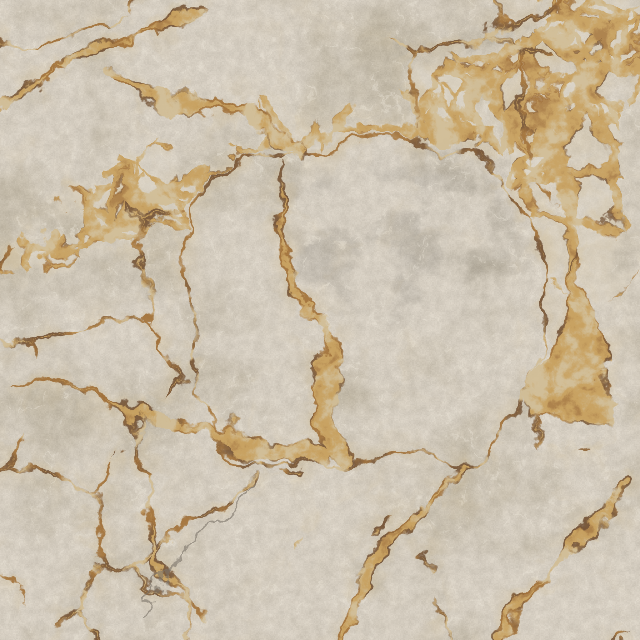
Give the GLSL for this texture, as a three.js fragment shader.

```glsl
varying vec2 vUv;

const vec3 PALE_STONE = vec3(0.835, 0.805, 0.755);
const vec3 GREIGE = vec3(0.755, 0.72, 0.65);
const vec3 CHALK = vec3(0.875, 0.85, 0.80);
const vec3 CREAM = vec3(0.82, 0.74, 0.58);
const vec3 OCHRE = vec3(0.78, 0.62, 0.35);
const vec3 RUST = vec3(0.62, 0.43, 0.22);
const vec3 UMBER = vec3(0.42, 0.30, 0.21);

vec2 hash2(vec2 p) {
  vec3 h = fract(p.xyx * vec3(0.1031, 0.1030, 0.0973));
  h += dot(h, h.yzx + 33.33);
  return fract((h.xx + h.yz) * h.zy);
}

// Layered, rotated sines, centred on one half
float sineNoise(vec2 p) {
  float sum = 0.0;
  float amp = 0.5;
  for (int i = 0; i < 6; i++) {
    p = mat2(0.8, 0.6, -0.6, 0.8) * p * 1.8 + vec2(1.7, 4.1);
    sum += amp * sin(p.x + 1.2 * sin(p.y * 0.7)) * sin(p.y + 1.2 * sin(p.x * 0.8));
    amp *= 0.57;
  }
  return 0.5 + 0.8 * sum;
}

vec2 sineNoise2(vec2 p) {
  return vec2(sineNoise(p), sineNoise(p + 23.0)) - 0.5;
}

// Cellular noise: x = distance to the cell border, y = cell random
vec2 cells(vec2 p) {
  vec2 base = floor(p);
  vec2 f = fract(p);
  vec2 nearCell = vec2(0.0);
  vec2 nearOffset = vec2(8.0);
  for (int j = -1; j <= 1; j++)
    for (int i = -1; i <= 1; i++) {
      vec2 g = vec2(float(i), float(j));
      vec2 r = g + hash2(base + g) - f;
      if (dot(r, r) < dot(nearOffset, nearOffset)) { nearOffset = r; nearCell = g; }
    }
  float border = 8.0;
  for (int j = -2; j <= 2; j++)
    for (int i = -2; i <= 2; i++) {
      vec2 g = nearCell + vec2(float(i), float(j));
      vec2 r = g + hash2(base + g) - f;
      vec2 across = r - nearOffset;
      if (dot(across, across) > 0.0001)
        border = min(border, dot(0.5 * (nearOffset + r), normalize(across)));
    }
  return vec2(border, hash2(base + nearCell + 57.0).x);
}

// Tapered seam from a to b
float seam(vec2 p, vec2 a, vec2 b, float widthA, float widthB, float swell) {
  vec2 ab = b - a;
  float t = clamp(dot(p - a, ab) / dot(ab, ab), 0.0, 1.0);
  return length(p - a - ab * t) - mix(widthA, widthB, t) * swell;
}

float roundBox(vec2 p, vec2 halfSize, float radius) {
  vec2 d = abs(p) - halfSize + radius;
  return length(max(d, 0.0)) + min(max(d.x, d.y), 0.0) - radius;
}

float band(float dist, float width) {
  return 1.0 - smoothstep(0.55 * width, width, dist);
}

float line(float dist, float width) {
  return 1.0 - smoothstep(0.3 * width, width, abs(dist));
}

void main() {
  vec2 p = vUv;
  vec2 q = p + 0.05 * sineNoise2(p * 7.0) + 0.012 * sineNoise2(p * 40.0);
  float cloud = sineNoise(p * 5.0 + 9.0);
  float blotch = sineNoise(p * 16.0 + 4.0);
  float speckle = sineNoise(p * 75.0);
  float swell = 0.35 + 1.3 * clamp(blotch, 0.0, 1.0);

  // Clouded stone with chalky crazing and fine grain
  vec3 color = mix(PALE_STONE, GREIGE, smoothstep(0.35, 1.05, 0.6 * cloud + 0.4 * blotch));
  float smoke = band(length((p - vec2(0.62, 0.63)) * vec2(0.8, 1.2)), 0.2);
  color *= 1.0 - 0.09 * smoke * smoothstep(0.3, 0.8, blotch);
  float crazing = line(sineNoise(q * 11.0) - 0.5, 0.035) * smoothstep(0.4, 0.7, speckle);
  color = mix(color, CHALK, 0.45 * crazing);
  color += 0.045 * (speckle - 0.5) + 0.03 * (hash2(floor(p * 512.0)).x - 0.5);

  // Large clast and the rubble bands around it
  float clast = roundBox(q - vec2(0.565, 0.53), vec2(0.275, 0.245), 0.17);
  float outside = smoothstep(-0.002, 0.012, clast);
  float ragged = 0.1 * (cloud - 0.5) + 0.06 * (blotch - 0.5);
  float diagonal = band(abs(q.y - 0.6 - 0.33 * q.x) + ragged, 0.075 + 0.04 * q.x);
  float column = band(abs(q.x - 0.91) + ragged, 0.09) * smoothstep(0.5, 0.62, q.y);
  float rubble = max(diagonal, column) * outside;

  // Seams, the clast outline and a sparse network
  float vein = abs(clast) - 0.0018 * swell;
  vein = min(vein, seam(q, vec2(0.42, 0.76), vec2(0.53, 0.31), 0.0, 0.02, swell));
  vein = min(vein, seam(q, vec2(0.71, 0.29), vec2(0.53, 0.01), 0.004, 0.012, swell));
  vein = min(vein, seam(q, vec2(0.21, 0.35), vec2(0.31, 0.0), 0.002, 0.006, swell));
  vein = min(vein, seam(q, vec2(0.0, 0.83), vec2(0.31, 0.98), 0.004, 0.009, swell));
  vein = min(vein, seam(q, vec2(0.21, 0.86), vec2(0.47, 0.79), 0.008, 0.014, swell));
  vein = min(vein, seam(q, vec2(0.0, 0.4), vec2(0.5, 0.30), 0.001, 0.013, swell));
  vein = min(vein, seam(q, vec2(0.98, 0.26), vec2(0.8, 0.0), 0.006, 0.009, swell));
  float wedge = seam(q, vec2(0.91, 0.6), vec2(0.89, 0.37), 0.002, 0.068, 1.0);
  vein = min(vein, max(wedge, 0.345 - q.y));
  float present = smoothstep(0.42, 0.68, sineNoise(p * 4.0 + 31.0)) * outside;
  float network = cells(q * 4.5 + 3.0).x / 4.5 - 0.0025 * swell;
  vein = min(vein, network + 0.02 * (1.0 - present));

  // Chips of two sizes set in the matrix
  vec2 chip = cells(q * 14.0);
  float chipEdge = chip.x / 14.0;
  if (chip.y > 0.6) chipEdge = min(chipEdge, cells(q * 32.0).x / 32.0 + 0.002);
  float gap = mix(-0.004, 0.009 * swell, rubble);
  float matrix = 1.0 - smoothstep(gap - 0.0015, gap + 0.0015, chipEdge);
  color = mix(color, CHALK, 0.6 * chip.y * rubble);

  // Mineral fill, warm halos and rusty rims
  float stain = sineNoise(q * 24.0 + 12.0);
  float grit = 0.7 * stain + 0.3 * speckle;
  vec3 fill = mix(CREAM, OCHRE, smoothstep(0.2, 0.6, grit));
  fill = mix(fill, RUST, 0.75 * smoothstep(0.62, 0.95, grit));
  float halo = exp(-70.0 * max(vein, 0.0)) * smoothstep(0.3, 0.8, stain);
  color = mix(color, CREAM, clamp(0.4 * halo + 0.25 * rubble * stain, 0.0, 1.0));
  float gold = 1.0 - smoothstep(-0.0015, 0.0015, vein);
  color = mix(color, fill, max(0.9 * gold, 0.88 * matrix));
  float veinRim = line(vein + 0.0008, 0.0032) * smoothstep(0.15, 0.6, stain);
  float chipRim = line(chipEdge - gap, 0.0025) * rubble * smoothstep(0.45, 0.8, stain);
  vec3 rimColor = mix(RUST, UMBER, smoothstep(0.35, 0.75, blotch));
  color = mix(color, rimColor, max(0.8 * veinRim, 0.65 * chipRim));

  // Grey hairline crack
  float crack = seam(q, vec2(0.4, 0.27), vec2(0.23, 0.05), 0.0, 0.0, 1.0);
  color = mix(color, vec3(0.48, 0.45, 0.41), 0.6 * line(crack, 0.0022));

  gl_FragColor = vec4(clamp(color, 0.0, 1.0), 1.0);
}
```
